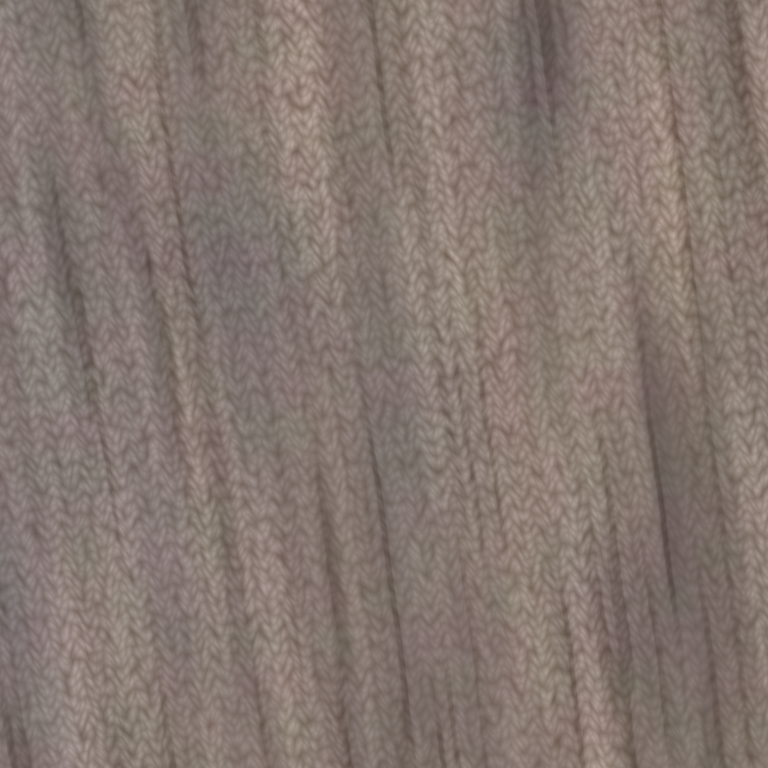
This texture is drawn by a three.js fragment shader. Its source:

```glsl
// Worn woven cloth: leaning streaks of grey-brown and mauve under a fine knit grain.
// Streaks are column noise with a random offset per column, so each ends at its own
// height; the grain is cellular noise bent by sines into short slanted stitches.

varying vec2 vUv;

const vec3 MEAN_COLOR = vec3(0.512, 0.460, 0.434);
const vec3 TONE_AXIS = vec3(0.96, 1.00, 1.05);    // dark to light
const vec3 WARM_AXIS = vec3(0.013, 0.0, -0.019);  // mauve to tan
const vec3 TINT_AXIS = vec3(-0.010, 0.008, -0.004); // faint green and pink stains

const float LEAN_LEFT = 0.16;   // sideways drift per unit of height
const float LEAN_RIGHT = 0.115;

const vec2 BAND_SIZE = vec2(0.065, 0.60);   // width and length of each streak layer
const vec2 STRIPE_SIZE = vec2(0.026, 0.45);
const vec2 THREAD_SIZE = vec2(0.0095, 0.38);
const vec2 STITCH_SIZE = vec2(0.0105, 0.0125);
const vec2 STITCH_BEND = vec2(0.034, 0.0055); // period and height of the slant
const vec2 STAIN_SIZE = vec2(0.16, 0.22);

const float BAND_TONE = 0.046;
const float STRIPE_TONE = 0.042;
const float THREAD_TONE = 0.022;
const float LINE_TONE = 0.055;
const float STAIN_TONE = 0.022;
const float STITCH_TONE = 0.150;
const float FUZZ_TONE = 0.030;

float hash(vec2 p) {
  return fract(sin(dot(p, vec2(127.1, 311.7))) * 43758.547);
}

vec2 hash2(vec2 p) {
  return vec2(hash(p), hash(p + 57.3));
}

// Smooth value noise from -1 to 1
float noise(vec2 p) {
  vec2 i = floor(p);
  vec2 f = smoothstep(0.0, 1.0, fract(p));
  float low = mix(hash(i), hash(i + vec2(1.0, 0.0)), f.x);
  float high = mix(hash(i + vec2(0.0, 1.0)), hash(i + 1.0), f.x);
  return 2.0 * mix(low, high, f.y) - 1.0;
}

// One column of segments, each with its own random tone
float column(float id, float y) {
  y += 17.0 * hash(vec2(id, 3.7));
  float row = floor(y);
  float blend = smoothstep(0.3, 0.7, fract(y));
  return 2.0 * mix(hash(vec2(id, row)), hash(vec2(id, row + 1.0)), blend) - 1.0;
}

// Long streaks, blended sideways between neighbouring columns
float streak(vec2 p) {
  float id = floor(p.x);
  float blend = smoothstep(0.1, 0.9, fract(p.x));
  return mix(column(id, p.y), column(id + 1.0, p.y), blend);
}

// Distance to the nearest scattered point
float cellular(vec2 p) {
  vec2 cell = floor(p);
  float nearest = 4.0;
  for (int y = -1; y <= 1; y++) {
    for (int x = -1; x <= 1; x++) {
      vec2 id = cell + vec2(float(x), float(y));
      vec2 d = id + hash2(id) - p;
      nearest = min(nearest, dot(d, d));
    }
  }
  return sqrt(nearest);
}

void main() {
  // Cloth coordinates: x across the streaks, y along them
  vec2 cloth = vUv;
  cloth.x += mix(LEAN_LEFT, LEAN_RIGHT, vUv.x) * vUv.y;
  cloth.x += 0.0015 * sin(9.0 * vUv.y + 4.0 * vUv.x) + 0.0007 * sin(31.0 * vUv.y);

  // Streak layers, from wide bands to thin dark lines
  float band = streak(cloth / BAND_SIZE + 5.0);
  float stripe = streak(cloth / STRIPE_SIZE + 41.0);
  float thread = streak(cloth / THREAD_SIZE + 83.0);
  float stain = noise(cloth / STAIN_SIZE + 11.0);
  float tint = noise(vUv / 0.055 + 23.0);
  float line = smoothstep(0.25, 0.9, -thread) * smoothstep(0.5, -0.5, stripe);

  // Knit grain, slanting left and right in turn
  vec2 knit = cloth;
  knit.y += STITCH_BEND.y * sin(6.2832 * cloth.x / STITCH_BEND.x);
  knit.y += 0.003 * sin(71.0 * cloth.x + 13.0 * cloth.y);
  float stitch = 0.45 - cellular(knit / STITCH_SIZE);
  float fuzz = noise(knit / vec2(0.006, 0.010));
  float relief = clamp(0.85 + 0.35 * band + 0.2 * stripe, 0.4, 1.25);

  // Sum of tones
  float tone = BAND_TONE * band + STRIPE_TONE * stripe + THREAD_TONE * thread;
  tone += STAIN_TONE * stain - LINE_TONE * line;
  tone += relief * (STITCH_TONE * stitch + FUZZ_TONE * fuzz);

  // Warmth grows to the right and in the paler bands
  float warmth = 0.9 * (vUv.x - 0.45) + 0.7 * band + 0.6 * stain + 0.3 * stripe;
  warmth += 0.4 * noise(cloth / vec2(0.08, 0.3) + 67.0);

  vec3 color = MEAN_COLOR + TONE_AXIS * tone + WARM_AXIS * warmth + TINT_AXIS * tint;
  gl_FragColor = vec4(color, 1.0);
}
```
